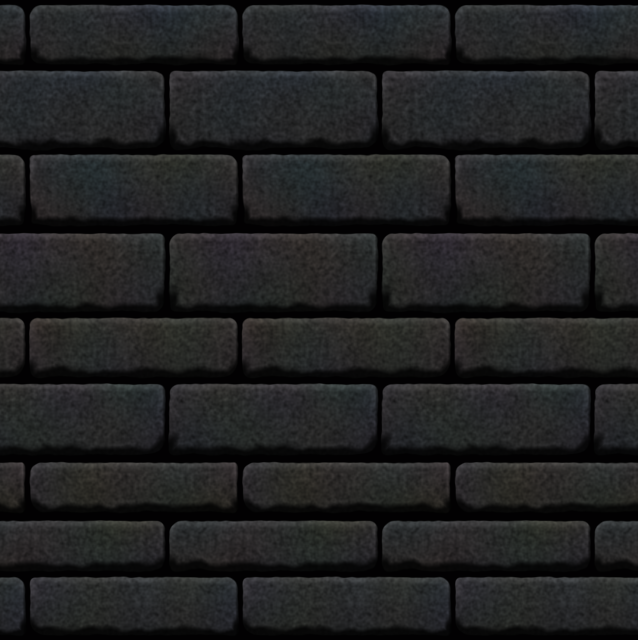
This texture is drawn by a Shadertoy shader. Its source:

```glsl
const float COLUMNS = 3.0;
const int ROWS = 9;
const float HALF_WIDTH = 0.163;
const vec3 MORTAR = vec3(0.006, 0.005, 0.006);
const vec3 STONE = vec3(0.157);

// Bottom and top of each course, listed upwards
const vec2 COURSES[ROWS] = vec2[ROWS](
    vec2(0.008, 0.098), vec2(0.108, 0.186), vec2(0.200, 0.277),
    vec2(0.290, 0.400), vec2(0.411, 0.503), vec2(0.513, 0.635),
    vec2(0.648, 0.758), vec2(0.768, 0.889), vec2(0.900, 0.992));

vec2 hash2(vec2 p) {
    vec3 q = fract(p.xyx * vec3(0.1031, 0.1030, 0.0973));
    q += dot(q, q.yzx + 33.33);
    return fract((q.xx + q.yz) * q.zy);
}

float cornerGradient(vec2 cell, vec2 corner, vec2 f) {
    return dot(hash2(cell + corner) * 2.0 - 1.0, f - corner);
}

float gradientNoise(vec2 p) {
    vec2 cell = floor(p), f = fract(p);
    vec2 u = f * f * f * (f * (f * 6.0 - 15.0) + 10.0);
    float low = mix(cornerGradient(cell, vec2(0, 0), f), cornerGradient(cell, vec2(1, 0), f), u.x);
    float high = mix(cornerGradient(cell, vec2(0, 1), f), cornerGradient(cell, vec2(1, 1), f), u.x);
    return 1.5 * mix(low, high, u.y);
}

float roundedBox(vec2 p, vec2 halfSize, float radius) {
    vec2 q = abs(p) - halfSize + radius;
    return length(max(q, 0.0)) + min(max(q.x, q.y), 0.0) - radius;
}

int courseAt(float y) {
    int row = 0;
    for (int i = 1; i < ROWS; i++)
        if (y > 0.5 * (COURSES[i - 1].y + COURSES[i].x)) row = i;
    return row;
}

// Each corner of a course is worn by its own amount
float cornerRadius(vec2 p, float row) {
    float wear = hash2(vec2(row * 7.0 + 3.0, dot(step(0.0, p), vec2(1, 2)) + 11.0)).x;
    return mix(0.007, 0.027, wear * wear);
}

// Uneven outline, roughest along the underside
float brickDistance(vec2 p, vec2 halfSize, float row, vec2 seed) {
    float wave = gradientNoise(p * 22.0 + seed);
    float chips = gradientNoise(p * 75.0 + seed);
    float underside = smoothstep(0.2, -0.9, p.y / halfSize.y);
    float d = roundedBox(p, halfSize, cornerRadius(p, row));
    return d + (0.0012 + 0.003 * underside) * wave + 0.0012 * chips;
}

// Mottled stone with slow drifts between warm, cool and violet
vec3 stoneColor(vec2 p, vec2 seed, float row) {
    float grain = gradientNoise(p * 115.0 + seed) + 0.75 * gradientNoise(p * 205.0 + seed + 9.0);
    float blotch = gradientNoise(p * 28.0 + seed);
    float warmth = 0.7 * gradientNoise(p * 9.0 + seed + 31.0) + 0.5 * (hash2(vec2(row, 5.0)).x - 0.5);
    float violet = gradientNoise(p * 8.0 + seed + 57.0);
    vec3 tint = 1.0 + 0.18 * warmth * vec3(1.0, 0.1, -1.0) + 0.12 * violet * vec3(0.6, -0.7, 0.6);
    return (STONE + 0.045 * grain + 0.02 * blotch) * tint;
}

// Lit upper rim, faint side rims and a ragged dark underside
vec3 shadeBrick(vec3 color, vec2 p, vec2 halfSize, float depth, vec2 seed) {
    float height = p.y / halfSize.y;
    float ragged = gradientNoise(p * vec2(34.0, 20.0) + seed + 73.0);
    float rim = smoothstep(0.014, 0.001, depth);
    float upper = smoothstep(0.1, 0.9, height);
    color *= 1.0 + 0.1 * height;
    color += rim * (0.018 + 0.065 * upper);
    float floorDepth = min(depth, p.y + halfSize.y) + 0.007 * ragged;
    float shadow = smoothstep(0.016, 0.005, floorDepth) * smoothstep(-0.2, -0.7, height);
    color *= 1.0 - 0.82 * shadow;
    float rightSide = smoothstep(0.005, 0.0, halfSize.x - p.x);
    return color * (1.0 - 0.55 * rightSide);
}

void mainImage(out vec4 fragColor, in vec2 fragCoord) {
    vec2 uv = fragCoord / iResolution.xy;
    float pixel = 1.0 / min(iResolution.x, iResolution.y);

    // Running bond: alternate courses are shifted
    int index = courseAt(uv.y);
    float row = float(index);
    vec2 course = COURSES[index];
    float shift = index % 2 == 0 ? 0.130 : 0.786;
    vec2 halfSize = vec2(HALF_WIDTH, 0.5 * (course.y - course.x));
    vec2 p = vec2((fract(uv.x * COLUMNS - shift) - 0.5) / COLUMNS, uv.y - 0.5 * (course.x + course.y));
    vec2 seed = vec2(113.0, 71.0) + row * vec2(37.0, 53.0);

    float d = brickDistance(p, halfSize, row, seed);
    vec3 brick = shadeBrick(stoneColor(p, seed, row), p, halfSize, -d, seed);
    float soft = max(pixel, 0.0013);
    vec3 color = mix(MORTAR, brick, smoothstep(soft, -soft, d));
    fragColor = vec4(max(color, 0.0), 1.0);
}
```
